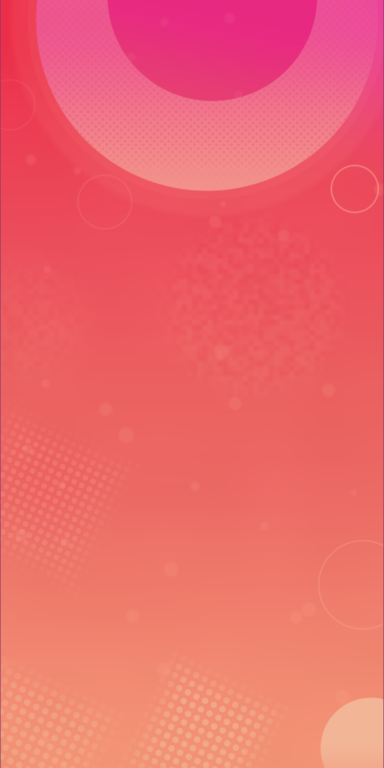
Write a WebGL 2 fragment shader that draws this background.

```glsl
#version 300 es
precision highp float;
// Warm coral to magenta backdrop with a large halftone ring at the top.
// Layered gradients carry distance-field circles, rotated dot patches
// and hashed soft spots. Space: x in 0..1, y in 0..2, origin lower left.
uniform vec2 u_resolution;
out vec4 outColor;

const vec3 PEACH   = vec3(0.95, 0.58, 0.46);
const vec3 CORAL   = vec3(0.92, 0.385, 0.38);
const vec3 ROSE    = vec3(0.925, 0.29, 0.355);
const vec3 RED     = vec3(0.925, 0.18, 0.29);
const vec3 MAGENTA = vec3(0.91, 0.20, 0.60);
const vec3 CREAM   = vec3(0.95, 0.71, 0.59);
const vec3 LIGHT   = vec3(1.0, 0.70, 0.60);
const vec3 EDGE    = vec3(0.50, 0.22, 0.42);

const vec3 RING_OUTER = vec3(0.539, 1.948, 0.445);  // centre, radius
const vec3 RING_INNER = vec3(0.553, 2.010, 0.273);
const vec3 SUN        = vec3(0.966, 0.052, 0.131);
const float RING_PITCH = 0.0135;
const float SPOT_CELL  = 0.16;

float hash(vec2 p) {
  vec3 q = fract(vec3(p.xyx) * 0.1031);
  q += dot(q, q.yzx + 33.33);
  return fract((q.x + q.y) * q.z);
}

float noise(vec2 p) {
  vec2 i = floor(p), f = fract(p);
  f = f * f * (3.0 - 2.0 * f);
  return mix(mix(hash(i), hash(i + vec2(1, 0)), f.x),
             mix(hash(i + vec2(0, 1)), hash(i + vec2(1, 1)), f.x), f.y);
}

float circle(vec2 p, vec3 c) { return length(p - c.xy) - c.z; }

float fill(float d, float soft) { return 1.0 - smoothstep(-soft, soft, d); }

vec2 rotate(vec2 p, float a) {
  float c = cos(a), s = sin(a);
  return vec2(c * p.x + s * p.y, c * p.y - s * p.x);
}

// Round dots on a square grid; radius is a share of the pitch.
float dots(vec2 p, float pitch, float radius, float soft) {
  return fill((length(fract(p / pitch) - 0.5) - radius) * pitch, soft);
}

// Rotated square of dots, fading toward its border.
float dotPatch(vec2 p, vec2 centre, float size, float angle, float pitch, float soft) {
  vec2 q = rotate(p - centre, angle);
  float d = max(abs(q.x), abs(q.y)) - size;
  return dots(q, pitch, 0.33, soft) * (1.0 - smoothstep(-0.10, 0.01, d));
}

// Faint round spots, one per jittered cell, with many cells left empty.
float spots(vec2 p, float soft) {
  float sum = 0.0;
  vec2 cell = floor(p / SPOT_CELL);
  for (int j = -1; j <= 1; j++)
    for (int i = -1; i <= 1; i++) {
      vec2 id = cell + vec2(i, j);
      vec2 c = (id + vec2(hash(id + 7.0), hash(id + 19.0))) * SPOT_CELL;
      float r = mix(0.007, 0.021, hash(id + 31.0));
      sum += fill(circle(p, vec3(c, r)), soft * 2.0) * step(0.6, hash(id + 43.0));
    }
  return min(sum, 1.0);
}

vec3 background(vec2 p) {
  vec3 col = mix(PEACH, CORAL, smoothstep(-0.1, 1.0, p.y));
  col = mix(col, ROSE, smoothstep(0.85, 1.55, p.y));
  float top = smoothstep(1.35, 2.0, p.y);
  col = mix(col, RED, top * (1.0 - smoothstep(0.0, 0.6, p.x)));
  return mix(col, MAGENTA, smoothstep(1.5, 2.0, p.y) * smoothstep(0.35, 1.0, p.x));
}

void main() {
  vec2 p = gl_FragCoord.xy / u_resolution * vec2(1.0, 2.0);
  float px = 2.0 / u_resolution.y;
  vec3 col = background(p);
  col += 0.012 * (noise(p * 7.0) - 0.5);

  // Mottled disc and worn patches in the middle
  float grain = noise(p * 75.0);
  float disc = fill(circle(p, vec3(0.66, 1.20, 0.23)), 0.04);
  col = mix(col, LIGHT, 0.16 * disc * (grain - 0.35));
  float leftWear = fill(circle(p, vec3(0.06, 1.16, 0.15)), 0.08);
  col = mix(col, LIGHT, 0.10 * leftWear * grain);
  col = mix(col, ROSE, 0.20 * fill(circle(p, vec3(0.12, 0.74, 0.11)), 0.09));

  // Halftone patches
  col = mix(col, LIGHT, 0.22 * dotPatch(p, vec2(0.11, 0.70), 0.20, -0.45, 0.022, px));
  col = mix(col, CREAM, 0.65 * dotPatch(p, vec2(0.53, 0.08), 0.18, -0.45, 0.025, px));
  col = mix(col, CREAM, 0.45 * dotPatch(p, vec2(0.09, 0.06), 0.19, -0.45, 0.026, px));
  col = mix(col, LIGHT, 0.13 * spots(p, px));

  // Thin outlined circles
  vec4 outlines[4] = vec4[4](vec4(0.924, 1.508, 0.061, 0.48), vec4(0.273, 1.474, 0.070, 0.14),
                             vec4(0.945, 0.477, 0.115, 0.28), vec4(0.026, 1.727, 0.065, 0.10));
  for (int i = 0; i < 4; i++) {
    float d = abs(circle(p, outlines[i].xyz)) - 0.002;
    col = mix(col, LIGHT, outlines[i].w * fill(d, px));
  }

  // Large ring with a faint halo, fine halftone and vivid core
  float outer = circle(p, RING_OUTER);
  float inner = circle(p, RING_INNER);
  col = mix(col, LIGHT, 0.08 * fill(outer - 0.065, 0.012) + 0.05 * fill(outer - 0.022, px));
  vec3 ringCol = mix(vec3(0.95, 0.565, 0.54), vec3(0.93, 0.34, 0.57), smoothstep(1.5, 1.95, p.y));
  ringCol = mix(ringCol, vec3(0.92, 0.28, 0.65), 0.7 * smoothstep(0.6, 1.0, p.x) * smoothstep(1.7, 2.0, p.y));
  float ringDots = dots(rotate(p, 0.785), RING_PITCH, 0.28, px);
  ringCol = mix(ringCol, ROSE, 0.28 * ringDots * smoothstep(1.5, 1.65, p.y));
  col = mix(col, ringCol, fill(outer, px));
  vec3 coreCol = mix(vec3(0.90, 0.25, 0.44), vec3(0.91, 0.16, 0.51), smoothstep(1.7, 2.0, p.y + 0.2 * (p.x - 0.5)));
  coreCol = mix(coreCol, LIGHT, 0.08 * spots(p, px));
  col = mix(col, coreCol, fill(inner, px));

  // Pale disc in the lower corner and slim side edges
  vec3 sunCol = mix(PEACH, CREAM, smoothstep(-0.12, 0.08, p.y));
  col = mix(col, sunCol, fill(circle(p, SUN), px));
  col = mix(col, EDGE, 0.6 * fill(min(p.x, 1.0 - p.x) - 0.002, px * 0.5));
  outColor = vec4(clamp(col, 0.0, 1.0), 1.0);
}
```
